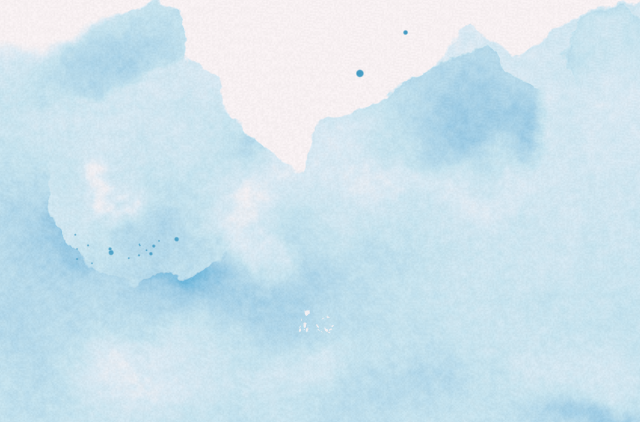
Give the GLSL for this background, as a Shadertoy shader.

```glsl
// Pale blue watercolour wash on warm white paper, with a torn V of bare paper on top.
// Soft spots add up to a pigment density; noise-warped outlines give crisp wet edges,
// then a colour ramp, paper grain and hashed splatter finish the sheet.

const float ASPECT = 1.515;
const vec3 PAPER = vec3(.968, .942, .948);
const vec3 MIST = vec3(.85, .912, .95);
const vec3 SKY = vec3(.775, .888, .932);
const vec3 BLUE = vec3(.695, .84, .912);
const vec3 DEEP = vec3(.605, .79, .89);
const vec3 INK = vec3(.36, .69, .85);
const vec3 DROP = vec3(.2, .58, .75);

float hash(vec2 p) {
    return fract(sin(dot(p, vec2(127.1, 311.7))) * 43758.5);
}

float noise(vec2 p) {
    vec2 i = floor(p), f = fract(p);
    f = f * f * (3. - 2. * f);
    return mix(mix(hash(i), hash(i + vec2(1, 0)), f.x),
               mix(hash(i + vec2(0, 1)), hash(i + vec2(1, 1)), f.x), f.y);
}

// Fractal noise, centred on zero
float fbm(vec2 p) {
    float sum = 0., amp = .5;
    for (int i = 0; i < 5; i++) {
        sum += amp * (noise(p) - .5);
        p = mat2(1.6, 1.2, -1.2, 1.6) * p + 7.3;
        amp *= .55;
    }
    return sum;
}

vec2 warp(vec2 p, float scale, float amount) {
    return p + amount * vec2(fbm(p * scale), fbm(p * scale + 40.));
}

float ramp(float x, float a, float b) { return clamp((x - a) / (b - a), 0., 1.); }

float wetRim(float inset, float width) { return exp(-max(inset, 0.) / width); }

float spot(vec2 p, float x, float y, float rx, float ry) {
    vec2 q = (p - vec2(x, y)) / vec2(rx, ry);
    return exp(-dot(q, q));
}

// Approximate signed distance to an ellipse, positive inside
float ellipse(vec2 p, vec2 centre, vec2 radius) {
    return (1. - length((p - centre) / radius)) * min(radius.x, radius.y);
}

// Height of the wash outline: slopes chained from left to right
float washHeight(float x) {
    float h = .911 - .02 * ramp(x, 0., .09) + .12 * ramp(x, .09, .385);
    h -= .03 * ramp(x, .385, .43) + .129 * ramp(x, .43, .447);
    h -= .04 * ramp(x, .447, .524) + .089 * ramp(x, .524, .553);
    h -= .108 * ramp(x, .553, .652) + .02 * ramp(x, .652, .715);
    h += .109 * ramp(x, .715, .761) + .049 * ramp(x, .761, .864);
    h += .099 * ramp(x, .864, 1.018) + .077 * ramp(x, 1.018, 1.126);
    h -= .052 * ramp(x, 1.126, 1.209);
    return h + .023 * ramp(x, 1.209, 1.285) + .085 * ramp(x, 1.285, 1.42);
}

float cloudHeight(float x) {
    return .753 + .099 * ramp(x, .864, 1.018) + .033 * ramp(x, 1.018, 1.166)
         - .035 * ramp(x, 1.166, 1.19) - .05 * ramp(x, 1.19, 1.275);
}

// Scattered round specks inside a box
float splatter(vec2 p, vec2 centre, vec2 spread, float size, float seed, float aa) {
    float cover = 0.;
    for (int i = 0; i < 16; i++) {
        vec2 id = vec2(float(i), seed);
        vec2 c = centre + spread * (vec2(hash(id), hash(id + 31.7)) - .5);
        float r = size * mix(.25, 1., pow(hash(id + 57.1), 3.));
        cover = max(cover, 1. - smoothstep(-aa, aa, length(p - c) - r));
    }
    return cover;
}

vec3 pigment(float d) {
    vec3 col = mix(PAPER, MIST, ramp(d, 0., .25));
    col = mix(col, SKY, ramp(d, .25, .45));
    col = mix(col, BLUE, ramp(d, .45, .65));
    col = mix(col, DEEP, ramp(d, .65, .82));
    return mix(col, INK, ramp(d, .82, 1.15));
}

// Broad pools and pale areas
float pools(vec2 p) {
    float d = mix(.46, .3, smoothstep(.1, .75, p.y));
    d += .26 * spot(p, .57, .32, .28, .11) + .2 * spot(p, .04, .38, .17, .3);
    d += .16 * spot(p, .95, .08, .18, .08) + .36 * spot(p, 1.43, .01, .15, .045);
    d += .12 * spot(p, .48, .63, .12, .12) + .22 * spot(p, .39, .46, .1, .08);
    d -= .26 * spot(p, .31, .12, .16, .09) + .14 * spot(p, 1.35, .16, .2, .1);
    d -= .12 * spot(p, .95, .57, .25, .06) + .16 * spot(p, .7, .13, .16, .06);
    d -= .26 * spot(p, .63, .47, .06, .1) + .3 * spot(p, .275, .535, .035, .04);
    return d - .1 * spot(p, .76, .66, .1, .08);
}

void mainImage(out vec4 fragColor, in vec2 fragCoord) {
    vec2 p = fragCoord / iResolution.xy * vec2(ASPECT, 1);
    float aa = 1. / iResolution.y;
    vec2 ragged = warp(p, 13., .075), soft = warp(p + 3., 6., .24) - 3.;
    float d = pools(soft) + .3 * spot(ragged, .59, .66, .04, .06);

    // Pale bloom, crisp only on its lower left
    float bloom = ellipse(ragged, vec2(.346, .545), vec2(.237, .207));
    float rim = spot(p, .13, .43, .11, .13) + spot(p, .46, .34, .12, .06);
    float inside = smoothstep(-aa, .004, bloom);
    d += rim * mix(.42 * exp(min(bloom, 0.) / .06), -.12, inside);

    // Tilted stroke at the upper left
    vec2 stroke = mat2(.943, -.333, .333, .943) * (ragged - vec2(.3, .865));
    d += .36 * spot(stroke, 0., 0., .2, .085) * smoothstep(-.07, -.05, stroke.y);

    // Dark cloud at the right, crisp on top and soft below
    float top = cloudHeight(ragged.x) - ragged.y;
    float cloud = smoothstep(-aa, .005, top) * smoothstep(.55, .7, soft.y);
    cloud *= 1. - smoothstep(1.24, 1.3, ragged.x);
    d += cloud * (.46 * spot(soft, 1.13, .76, .24, .2) + .08 * wetRim(top, .01)
       + .28 * spot(soft, 1.25, .66, .05, .1));

    // Overlapping pool in the upper right corner
    float pool = ellipse(ragged, vec2(1.455, .862), vec2(.115, .118));
    d += smoothstep(-aa, .004, pool) * smoothstep(.76, .88, p.y)
       * (.08 + .16 * wetRim(pool, .015));

    // Wash outline with its rim, mottling and bare paper beyond
    float slope = (washHeight(ragged.x + .004) - washHeight(ragged.x - .004)) / .008;
    float edge = (washHeight(ragged.x) - ragged.y) / sqrt(1. + slope * slope);
    d += .12 * wetRim(edge, .008) * smoothstep(-.1, .2, fbm(p * 6.));
    d += .18 * fbm(p * 9. + 3.) + .2 * fbm(p * 60.);
    float feather = mix(.05, .004, smoothstep(.12, .32, p.x)) + aa;
    vec3 col = pigment(max(d, .03) * smoothstep(-aa, feather, edge));

    // Specks, bare flecks, bright drops and paper grain
    col = mix(col, DROP, .8 * splatter(p, vec2(.29, .41), vec2(.27, .07), .006, 3., aa));
    col = mix(col, PAPER, .9 * splatter(ragged, vec2(.75, .235), vec2(.11, .06), .008, 5., aa));
    float drop = min(length(p - vec2(.852, .826)) - .0085, length(p - vec2(.96, .923)) - .005);
    col = mix(col, DROP, .9 - .9 * smoothstep(-aa, aa, drop));
    col += .035 * (noise(p * 280.) - .5);
    fragColor = vec4(clamp(col, 0., 1.), 1);
}
```
